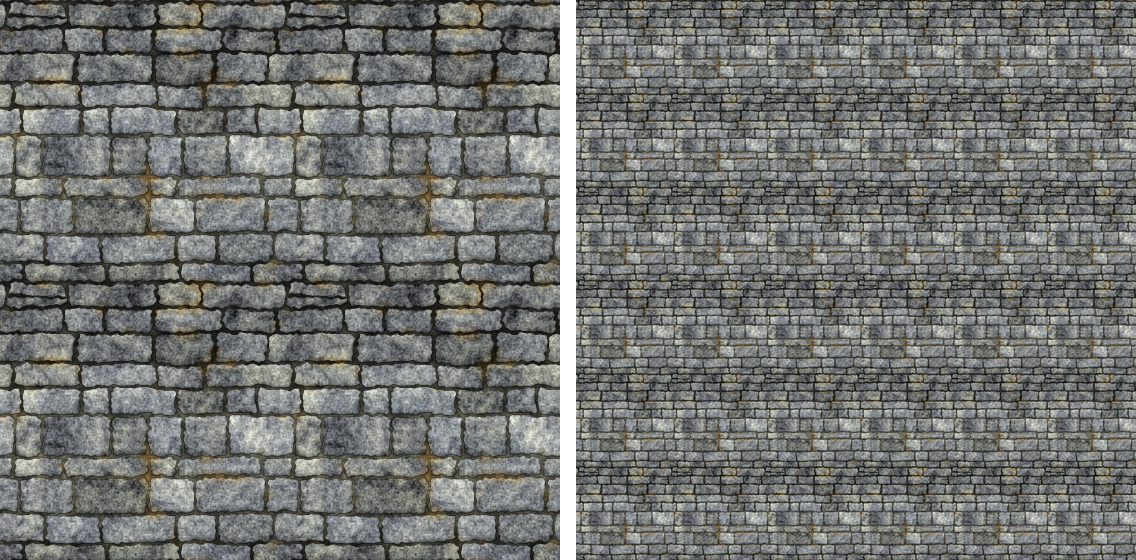
Left: one tile. Right: repeated 3 by 3.
This texture is drawn by a WebGL 2 fragment shader. Its source:

```glsl
#version 300 es
precision highp float;
uniform vec2 u_resolution;
out vec4 fragColor;

// Courses of one tile, from the bottom up
const float courseTop[10] = float[10](.060, .167, .294, .365, .518, .615, .701, .812, .901, .990);
const float stoneCount[10] = float[10](4., 5., 5., 5., 6., 6., 4., 4., 5., 4.);
const float firstJoint[10] = float[10](.13, .02, .12, .08, .02, .10, .25, .01, .0, .0);

vec2 hash2(vec2 p) {
  vec3 h = fract(p.xyx * vec3(.1031, .1030, .0973));
  h += dot(h, h.yzx + 33.33);
  return fract((h.xx + h.yz) * h.zy);
}

// Gradient noise that wraps after period cells
float noise(vec2 p, float period) {
  vec2 cell = floor(p), f = p - cell;
  vec2 s = f * f * f * (f * (f * 6. - 15.) + 10.);
  float corner[4];
  for (int i = 0; i < 4; i++) {
    vec2 o = vec2(i & 1, i >> 1);
    vec2 slope = hash2(mod(cell + o, period) + period) * 2. - 1.;
    corner[i] = dot(slope, f - o);
  }
  return mix(mix(corner[0], corner[1], s.x), mix(corner[2], corner[3], s.x), s.y) * 1.5;
}

float fbm(vec2 p, float freq) {
  float sum = 0., amp = .6;
  for (int i = 0; i < 3; i++) {
    sum += amp * noise(p * freq, freq);
    freq *= 2.;
    amp *= .6;
  }
  return sum;
}

// Left side of stone k in a course
float joint(float k, int course) {
  float n = stoneCount[course];
  float jitter = hash2(vec2(mod(k, n), float(course)) + 7.).x - .5;
  return firstJoint[course] + (k + .6 * jitter) / n;
}

void main() {
  vec2 uv = gl_FragCoord.xy / u_resolution * 2.;
  float pixel = 2. / min(u_resolution.x, u_resolution.y);
  float damp = .5 + .5 * cos(6.28318 * (uv.y - .86));

  // Uneven beds and chipped outlines
  vec2 wobble = vec2(fbm(uv, 13.), fbm(uv + .37, 11.));
  vec2 p = uv + .013 * wobble + vec2(0., .010 * noise(uv * 4., 4.));
  p += .006 * vec2(noise(uv * 52., 52.), noise(uv * 47., 47.));
  p = fract(p);

  // Find the course and the stone
  int course = 0;
  for (int i = 0; i < 10; i++) if (p.y > courseTop[i]) course = i + 1;
  if (course == 10) {
    course = 0;
    p.y -= 1.;
  }
  float bed = course == 0 ? courseTop[9] - 1. : courseTop[course - 1];
  float n = stoneCount[course];
  float k = floor((p.x - firstJoint[course]) * n);
  if (p.x < joint(k, course)) k -= 1.;
  else if (p.x >= joint(k + 1., course)) k += 1.;
  vec2 seed = hash2(vec2(mod(k, n), float(course)) + 31.);

  // Rounded block distance, negative inside
  vec2 low = vec2(joint(k, course), bed);
  vec2 high = vec2(joint(k + 1., course), courseTop[course]);
  vec2 halfSize = .5 * (high - low);
  vec2 q = p - .5 * (low + high);
  float radius = .012 + .008 * seed.y;
  vec2 e = abs(q) - halfSize + .0055 + radius;
  float d = length(max(e, 0.)) + min(max(e.x, e.y), 0.) - radius;
  d += .003 * damp * fbm(uv, 19.);

  // Split slabs in the top course
  if (course == 9 && seed.x > .35)
    d = max(d, .004 - abs(q.y + .012 * (seed.y - .5) + .06 * q.x));

  // Weathered stone face
  float blotch = fbm(uv, 7.);
  float grain = fbm(uv, 41.);
  float grit = noise(uv * 127., 127.);
  float tone = .57 + .18 * (seed.x - .5) - .06 * damp + .26 * blotch + .27 * grain + .17 * grit;
  float soot = smoothstep(.05, .45, fbm(uv + .21, 9.) + .25 * (seed.y - .5));
  tone -= .17 * soot;
  float warmth = clamp(.5 + .7 * (seed.y - .5) + blotch - .5 * soot, 0., 1.);
  vec3 stone = tone * mix(vec3(.96, 1., 1.05), vec3(1.02, 1.03, .95), warmth);

  // Lit upper rim, shaded lower rim
  float rim = smoothstep(-.022, 0., d);
  stone *= 1. + rim * (.20 * clamp(q.y / halfSize.y, -1., 1.) - .07);

  // Ochre stains near the joints
  float stain = smoothstep(.05, .4, fbm(uv + .6, 5.)) * smoothstep(-.03, .002, d);
  stone = mix(stone, stone * vec3(1.12, .96, .68), .8 * stain);

  // Mortar, open and dark where damp
  float open = clamp(.2 + .75 * damp + .9 * fbm(uv + .13, 12.), 0., 1.);
  vec3 mortar = mix(vec3(.40, .40, .34), vec3(.11, .11, .10), open);
  mortar *= 1. + .5 * grain + .3 * grit;
  mortar = mix(mortar, mortar * vec3(1.35, 1.08, .7), stain);

  float edge = max(.0012, pixel * .7);
  vec3 color = mix(stone, mortar, smoothstep(-edge, edge, d));
  float contact = exp(-pow((d - .001) / .003, 2.));
  color *= 1. - contact * (q.y < 0. ? .45 : .25);
  fragColor = vec4(clamp(color, 0., 1.), 1.);
}
```
